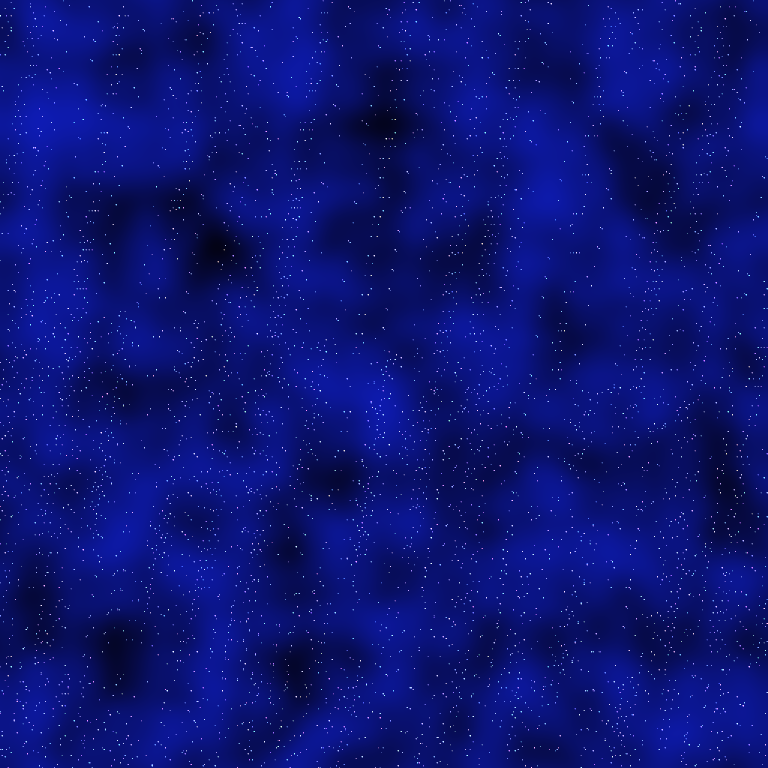
Give the GLSL for this texture, as a WebGL 1 fragment shader.

```glsl
precision highp float;

uniform vec2 u_resolution;

const vec3 DEEP_SPACE = vec3(0.010, 0.010, 0.085);
const vec3 BRIGHT_HAZE = vec3(0.060, 0.120, 0.790);

const vec3 CLOUD_CELLS = vec3(5.0, 9.0, 17.0);     // whole cells per canvas
const vec3 CLOUD_WEIGHTS = vec3(0.22, 0.50, 0.22);
const float CLOUD_LEVEL = 0.525;
const float CLOUD_SKEW = 0.5;      // deepens the dark patches

const float STAR_CELLS = 512.0;    // possible star places per canvas side
const float STAR_DENSITY = 0.022;
const float STAR_RADIUS = 0.5;     // in star cells
const float STAR_DIM = 0.25;
const float STAR_BRIGHT = 0.80;
const float STAR_TINT = 0.35;      // spread of the star colours

const float TAU = 6.2831853;

float hash(vec2 p) {
  return fract(sin(dot(p, vec2(12.9898, 78.233))) * 43758.5453);
}

// Slope of a random direction at a lattice corner, wrapped at the canvas edge
float cornerSlope(vec2 corner, vec2 offset, float cells, float seed) {
  float angle = TAU * hash(mod(corner, cells) + seed);
  return dot(vec2(cos(angle), sin(angle)), offset);
}

// Gradient noise around zero that wraps after a whole number of cells
float tiledNoise(vec2 uv, float cells, float seed) {
  vec2 p = uv * cells;
  vec2 cell = floor(p);
  vec2 f = fract(p);
  vec2 blend = f * f * f * (f * (f * 6.0 - 15.0) + 10.0);
  vec2 x = vec2(1.0, 0.0);
  vec2 y = vec2(0.0, 1.0);
  float bottom = mix(cornerSlope(cell, f, cells, seed),
                     cornerSlope(cell + x, f - x, cells, seed), blend.x);
  float top = mix(cornerSlope(cell + y, f - y, cells, seed),
                  cornerSlope(cell + 1.0, f - 1.0, cells, seed), blend.x);
  return mix(bottom, top, blend.y);
}

float clouds(vec2 uv) {
  vec3 octaves = vec3(tiledNoise(uv, CLOUD_CELLS.x, 17.3),
                      tiledNoise(uv, CLOUD_CELLS.y, 34.6),
                      tiledNoise(uv, CLOUD_CELLS.z, 51.9));
  float swell = dot(octaves, CLOUD_WEIGHTS);
  return clamp(CLOUD_LEVEL + swell - CLOUD_SKEW * swell * swell, 0.0, 1.0);
}

// Light of small tinted dots, added over the haze
vec3 stars(vec2 uv) {
  vec2 p = uv * STAR_CELLS;
  vec2 cell = mod(floor(p), STAR_CELLS);
  float pixel = STAR_CELLS / u_resolution.y;
  float d = length(fract(p) - 0.5);
  float disc = 1.0 - smoothstep(STAR_RADIUS - 0.5 * pixel, STAR_RADIUS + 0.5 * pixel, d);
  float present = step(1.0 - STAR_DENSITY, hash(cell + 5.7));
  float strength = mix(STAR_DIM, STAR_BRIGHT, hash(cell + 71.9));
  vec3 random = vec3(hash(cell + 23.1), hash(cell + 37.7), hash(cell + 53.3));
  vec3 tint = 1.0 + STAR_TINT * (2.0 * random - 1.0);
  return present * disc * strength * tint;
}

void main() {
  vec2 uv = gl_FragCoord.xy / u_resolution;
  vec3 color = mix(DEEP_SPACE, BRIGHT_HAZE, clouds(uv));
  gl_FragColor = vec4(min(color + stars(uv), 1.0), 1.0);
}
```
